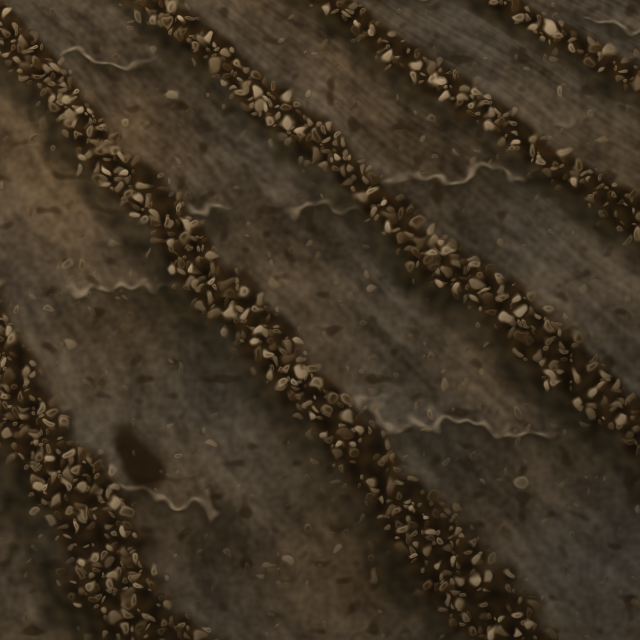
Reproduce this texture procedurally as a WebGL 1 fragment shader.

```glsl
precision highp float;
uniform vec2 u_resolution;

#define VANISH vec2(-0.83, 1.94)
#define FIRST_GAP 0.55
#define GAP_PITCH 0.29
#define GAP_HALF_WIDTH 0.15
#define LEDGE_RATE 6.0
#define STONE_SCALE 44.0
#define GRIT_SCALE 70.0
#define HOLE_CENTRE vec2(0.215, 0.285)

const vec3 SOIL = vec3(0.125, 0.085, 0.038);
const vec3 SHADOW = vec3(0.142, 0.115, 0.068);
const vec3 WOOD_DARK = vec3(0.160, 0.128, 0.088);
const vec3 WOOD_LIGHT = vec3(0.385, 0.330, 0.258);
const vec3 STONE_DARK = vec3(0.215, 0.155, 0.080);
const vec3 STONE_LIGHT = vec3(0.69, 0.60, 0.475);

vec2 hash2(vec2 p) {
  p = vec2(dot(p, vec2(127.1, 311.7)), dot(p, vec2(269.5, 183.3)));
  return fract(sin(p) * 43758.5);
}

float gradient(vec2 cell, vec2 offset) {
  float angle = 6.2832 * hash2(cell).x;
  return dot(vec2(cos(angle), sin(angle)), offset);
}

// Gradient noise, roughly -0.6 to 0.6
float noise(vec2 p) {
  vec2 i = floor(p), f = fract(p), e = vec2(1.0, 0.0);
  vec2 w = f * f * f * (f * (f * 6.0 - 15.0) + 10.0);
  float low = mix(gradient(i, f), gradient(i + e.xy, f - e.xy), w.x);
  float high = mix(gradient(i + e.yx, f - e.yx), gradient(i + 1.0, f - 1.0), w.x);
  return mix(low, high, w.y);
}

// x counts boards across, y runs along them into the distance
vec2 boardSpace(vec2 p) {
  vec2 q = p - VANISH;
  float across = (-q.x / q.y - FIRST_GAP) / GAP_PITCH;
  return vec2(across + 0.08 * noise(p * 7.0), -1.0 / q.y);
}

float gapOffset(vec2 p) {
  return fract(boardSpace(p).x + 0.5) - 0.5;
}

float gapMask(float offset) {
  return 1.0 - smoothstep(GAP_HALF_WIDTH * 0.55, GAP_HALF_WIDTH * 1.15, abs(offset - 0.02));
}

// Stones crowd the gaps and thin out towards the near edge; x covers, y lights
vec2 pebbles(vec2 p, float scale, float strayChance) {
  vec2 result = vec2(0.0), base = floor(p * scale);
  for (int k = 0; k < 9; k++) {
    vec2 cell = base + vec2(mod(float(k), 3.0), floor(float(k) / 3.0)) - 1.0;
    vec2 r = hash2(cell + scale), s = hash2(cell + scale + 17.3);
    vec2 centre = cell + 0.5 + (r - 0.5) * 0.8, spot = centre / scale;
    float crowd = 0.68 + 0.32 * spot.y - 0.15 * spot.x + 0.5 * noise(spot * 9.0);
    float chance = mix(strayChance, crowd, gapMask(gapOffset(spot)));
    vec2 d = p * scale - centre;
    float c = cos(s.y * 6.2832), n = sin(s.y * 6.2832);
    float radius = mix(0.36, 0.68, r.x * r.x);
    float dist = length(vec2(c * d.x + n * d.y, (c * d.y - n * d.x) * 1.45)) / radius;
    float cover = (1.0 - smoothstep(0.45, 1.2, dist)) * step(s.x, chance);
    float hollow = step(0.6, r.y) * (1.0 - smoothstep(0.1, 0.7, dist));
    float light = mix(0.1, 0.95, fract(r.y * 7.0 + s.x * 5.0));
    light += 0.35 * dot(d, vec2(-0.5, 0.85)) / radius - 0.4 * hollow;
    result = mix(result, vec2(1.0, light), cover);
  }
  return result;
}

// Broken cross edges of the surface: x is the pale rim, y the shade below
vec2 ledges(vec2 p, vec2 board) {
  float lane = floor(board.x);
  float row = board.y * LEDGE_RATE + hash2(vec2(lane, 3.0)).x;
  vec2 r = hash2(vec2(lane, floor(row)) + 5.0);
  float f = fract(row) - 0.5 - (r.x - 0.5) * 0.4;
  f += 0.16 * noise(p * 13.0) + 0.09 * noise(p * 38.0) + (r.y - 0.5) * 0.3 * (fract(board.x) - 0.5);
  float extent = smoothstep(-0.16, 0.06, noise(vec2(board.x * 2.3, floor(row) * 7.3)));
  float rim = exp(-f * f / 0.0005) * (0.75 + 1.1 * noise(p * 60.0));
  float shade = (1.0 - smoothstep(-0.04, -0.01, f)) * exp(min(f, 0.0) / 0.1);
  return vec2(rim, shade) * extent * step(0.15, r.y);
}

void main() {
  vec2 p = gl_FragCoord.xy / u_resolution;
  vec2 board = boardSpace(p);
  float offset = gapOffset(p) + 0.07 * noise(p * 24.0);
  float gap = gapMask(offset), rough = noise(p * 48.0);

  // Weathered wood with grain along each board
  float tone = 0.49 + 0.24 * noise(vec2(board.x * 26.0, board.y * 30.0));
  tone += 0.30 * noise(vec2(board.x * 8.0, board.y * 12.0)) + 0.45 * noise(p * 5.0 + 4.0);
  tone += 0.28 * noise(p * 17.0) + 0.22 * rough + 0.22 * noise(p * 95.0);
  vec3 color = mix(WOOD_DARK, WOOD_LIGHT, clamp(tone, 0.0, 1.0));
  float warmth = noise(p * 4.5 + 20.0) + 0.4 * (0.5 - p.x);
  color *= 1.0 + warmth * vec3(0.10, 0.0, -0.16);

  // Ledges, pits and the worn hole
  vec2 ledge = ledges(p, board) * (1.0 - gap);
  color = mix(color, SHADOW * 0.85, 0.85 * ledge.y);
  color = mix(color, STONE_LIGHT * 0.75, clamp(0.75 * ledge.x, 0.0, 0.8));
  color = mix(color, SOIL, 0.55 * smoothstep(0.26, 0.52, noise(p * vec2(30.0, 38.0) + 5.0)));
  vec2 h = p - HOLE_CENTRE + 0.02 * noise(p * 20.0);
  h.x += 0.45 * h.y;
  color = mix(color, SOIL, 0.85 - 0.85 * smoothstep(0.6, 1.1, length(h / vec2(0.046, 0.055))));

  // Shaded board side and clumped soil in the gap
  float side = smoothstep(-0.32, -0.18, offset) * (1.0 - smoothstep(0.04, 0.14, offset));
  color = mix(color, SHADOW * (1.0 + 0.6 * rough), side * (0.72 + 0.5 * noise(p * 10.0)));
  color = mix(color, SOIL * (1.0 + 0.8 * rough), 0.85 * gap);

  // Fine grit, then larger stones, with irregular outlines
  vec2 warped = p + 0.010 * vec2(rough, noise(p * 48.0 + 31.0));
  vec2 grit = pebbles(warped, GRIT_SCALE, 0.10), stone = pebbles(warped, STONE_SCALE, 0.035);
  vec3 gritColor = mix(STONE_DARK, STONE_LIGHT, clamp(grit.y * 0.7, 0.0, 1.0));
  vec3 stoneColor = mix(STONE_DARK, STONE_LIGHT, clamp(stone.y * 0.95, 0.0, 1.0));
  color = mix(color, gritColor, grit.x * mix(0.38, 0.75, gap));
  color = mix(color, stoneColor, stone.x * mix(0.50, 0.88, gap));

  // Light falls off towards the lower right
  color *= 1.0 + 0.24 * (p.y - 0.5) - 0.12 * (p.x - 0.5);
  gl_FragColor = vec4(color, 1.0);
}
```
